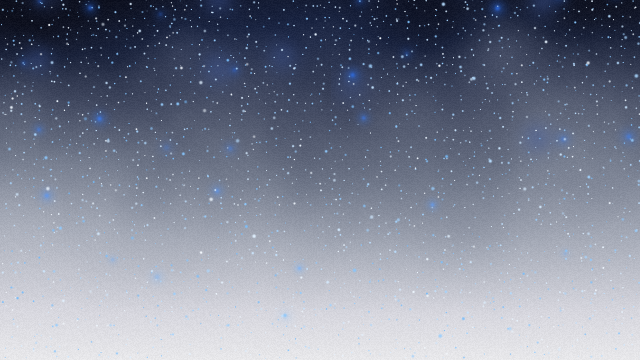
Reproduce this background procedurally as a WebGL 1 fragment shader.

```glsl
precision highp float;
// A night sky that fades from deep navy at the top into pale mist at the bottom.
// The height is warped by noise and soft blobs to shade the clouds, then
// hashed grids scatter blue glows and several sizes of stars over it.

uniform vec2 u_resolution;

const vec3 MIST = vec3(0.91, 0.91, 0.92);
const vec3 PALE = vec3(0.84, 0.84, 0.87);
const vec3 SILVER = vec3(0.65, 0.67, 0.72);
const vec3 SLATE = vec3(0.45, 0.48, 0.55);
const vec3 DUSK = vec3(0.26, 0.29, 0.38);
const vec3 NAVY = vec3(0.10, 0.13, 0.22);
const vec3 INK = vec3(0.05, 0.06, 0.11);
const vec3 GLOW_DEEP = vec3(0.18, 0.42, 0.88);
const vec3 GLOW_PALE = vec3(0.58, 0.77, 0.97);
const vec3 HAZE = vec3(0.27, 0.38, 0.66);
const vec3 STAR_BLUE = vec3(0.45, 0.73, 0.98);
const vec3 STAR_WHITE = vec3(0.96, 0.98, 1.0);

float hash(vec2 p) {
  return fract(sin(dot(p, vec2(127.1, 311.7))) * 43758.545);
}

vec2 hash2(vec2 p) {
  return vec2(hash(p + 3.7), hash(p + 19.3));
}

float noise(vec2 p) {
  vec2 i = floor(p);
  vec2 f = fract(p);
  f = f * f * (3.0 - 2.0 * f);
  float low = mix(hash(i), hash(i + vec2(1.0, 0.0)), f.x);
  float high = mix(hash(i + vec2(0.0, 1.0)), hash(i + 1.0), f.x);
  return mix(low, high, f.y);
}

float fbm(vec2 p) {
  float sum = 0.0;
  float amplitude = 0.5;
  for (int i = 0; i < 4; i++) {
    sum += amplitude * noise(p);
    p = p * 2.03 + 7.1;
    amplitude *= 0.5;
  }
  return sum;
}

// Soft elliptical spot, 1 at its centre
float blob(vec2 p, vec2 centre, vec2 radius) {
  vec2 d = (p - centre) / radius;
  return exp(-dot(d, d));
}

float ramp(float from, float to, float x) {
  return clamp((x - from) / (to - from), 0.0, 1.0);
}

vec3 skyColor(float h) {
  vec3 color = mix(MIST, PALE, ramp(0.0, 0.13, h));
  color = mix(color, SILVER, ramp(0.13, 0.33, h));
  color = mix(color, SLATE, ramp(0.33, 0.53, h));
  color = mix(color, DUSK, ramp(0.53, 0.73, h));
  color = mix(color, NAVY, ramp(0.73, 0.92, h));
  return mix(color, INK, ramp(0.92, 1.08, h));
}

// Shifts the height: positive darkens, negative lightens
float cloudShift(vec2 p) {
  float shift = 0.13 * (fbm(p * vec2(4.6, 4.2)) - 0.47) * ramp(0.0, 0.6, p.y);
  shift += 0.14 * blob(p, vec2(0.06, 0.96), vec2(0.30, 0.15));
  shift += 0.11 * blob(p, vec2(1.21, 0.93), vec2(0.16, 0.11));
  shift += 0.07 * blob(p, vec2(1.70, 0.96), vec2(0.16, 0.08));
  shift += 0.04 * blob(p, vec2(0.92, 0.62), vec2(0.28, 0.20));
  shift += 0.04 * blob(p, vec2(1.25, 0.42), vec2(0.25, 0.16));
  shift -= 0.12 * blob(p, vec2(1.39, 0.87), vec2(0.12, 0.10));
  shift -= 0.08 * blob(p, vec2(0.50, 0.88), vec2(0.09, 0.09));
  shift -= 0.07 * blob(p, vec2(1.62, 0.72), vec2(0.25, 0.14));
  shift -= 0.05 * blob(p, vec2(0.08, 0.38), vec2(0.25, 0.18));
  return shift;
}

// One star per chosen cell; returns tint in rgb and coverage in a
vec4 starLayer(vec2 p, float cell, float radius, float chance, float pixel, float seed) {
  vec2 id = floor(p / cell) + seed;
  vec2 centre = mix(vec2(0.15), vec2(0.85), hash2(id));
  float size = radius * mix(0.6, 1.2, hash(id + 5.9));
  float drawn = max(size, 0.6 * pixel);
  float d = length(fract(p / cell) - centre) * cell / drawn;
  float light = exp(-d * d * d) * size * size / (drawn * drawn);
  light *= step(hash(id + 11.3), chance) * mix(0.5, 1.0, hash(id + 31.7));
  return vec4(mix(STAR_WHITE, STAR_BLUE, hash(id + 43.1)), light);
}

// Wide faint halo around a core of given strength, one per chosen cell
float glowLayer(vec2 p, float cell, float radius, float core, float chance, float seed) {
  vec2 id = floor(p / cell) + seed;
  vec2 centre = mix(vec2(0.25), vec2(0.75), hash2(id));
  float r = length(fract(p / cell) - centre) * cell / (radius * mix(0.65, 1.15, hash(id + 2.3)));
  float light = 0.38 * exp(-r * r) + core * exp(-9.0 * r * r);
  return light * step(hash(id + 8.1), chance) * mix(0.4, 1.0, hash(id + 14.9));
}

void main() {
  vec2 p = gl_FragCoord.xy / u_resolution.y;
  float pixel = 1.0 / u_resolution.y;

  // Misty gradient with a faint blue cast in the upper middle
  vec3 color = skyColor(p.y + cloudShift(p));
  color += vec3(0.0, 0.01, 0.035) * blob(p, vec2(0.8, 0.92), vec2(0.5, 0.15));
  color += 0.04 * (hash(floor(p * 432.0)) - 0.5);

  // Broad haze high up, then compact glows that pale towards the ground
  color = mix(color, HAZE, glowLayer(p, 0.23, 0.045, 0.0, ramp(0.5, 1.1, p.y), 37.0));
  vec3 glowColor = mix(GLOW_PALE, GLOW_DEEP, ramp(0.15, 0.75, p.y));
  color = mix(color, glowColor, glowLayer(p, 0.18, 0.021, 0.55, mix(0.25, 0.6, p.y), 83.0));

  // Stars from many fine specks to few large points
  float cell = 0.026;
  float radius = 0.0023;
  for (int i = 0; i < 4; i++) {
    vec4 star = starLayer(p, cell, radius, mix(0.4, 0.65, p.y), pixel, 17.0 * float(i));
    color = mix(color, star.rgb, star.a);
    cell *= 1.6;
    radius *= 1.24;
  }
  gl_FragColor = vec4(clamp(color, 0.0, 1.0), 1.0);
}
```
